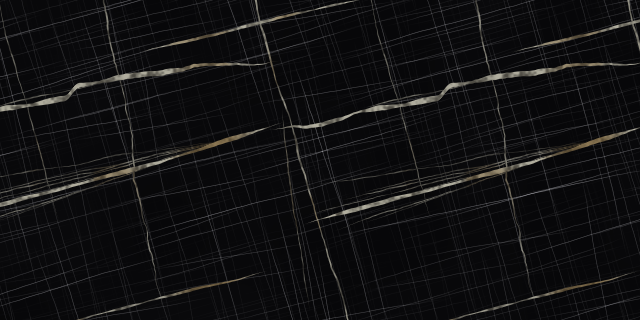
Write a WebGL 2 fragment shader that draws this texture.

```glsl
#version 300 es
precision highp float;
// Polished black marble: pale, partly golden veins run up to the right and are
// crossed by thin steep ones. Veins are noisy tapered strokes in a repeating
// slab; layers of random hairlines in both directions fill the dark ground.

uniform vec2 u_resolution;
out vec4 fragColor;

vec3 hash3(vec2 p) {
    vec3 q = fract(p.xyx * vec3(0.1031, 0.1030, 0.0973));
    q += dot(q, q.yxz + 33.33);
    return fract((q.xxy + q.yzz) * q.zyx);
}

float noise(vec2 p) {
    vec2 i = floor(p), f = fract(p);
    f = f * f * (3.0 - 2.0 * f);
    return mix(mix(hash3(i).x, hash3(i + vec2(1, 0)).x, f.x),
               mix(hash3(i + vec2(0, 1)).x, hash3(i + vec2(1, 1)).x, f.x), f.y);
}

// Share of a pixel covered by a line of the given half width
float stroke(float d, float halfWidth) {
    float scale = u_resolution.y;
    return clamp((d + halfWidth) * scale + 0.5, 0.0, 1.0)
         - clamp((d - halfWidth) * scale + 0.5, 0.0, 1.0);
}

// Wavering stroke from a to b with uneven width and tapered ends
float vein(vec2 p, vec2 a, vec2 b, float halfWidth, float wobble, float seed) {
    vec2 dir = normalize(b - a);
    float along = dot(p - a, dir);
    float t = along / length(b - a);
    float across = dot(p - a, vec2(-dir.y, dir.x));
    across += wobble * (noise(vec2(along * 7.0, seed)) + 0.4 * noise(vec2(along * 24.0, seed + 3.0))
            + 0.16 * noise(vec2(along * 80.0, seed + 5.0)) - 0.78);
    float taper = smoothstep(0.0, 0.16, t) * (1.0 - smoothstep(0.82, 1.0, t));
    float swell = 0.35 + 1.1 * noise(vec2(along * 14.0, seed + 7.0));
    return stroke(across, halfWidth * taper * swell);
}

// Random fading hairlines, roughly parallel to the direction of the angle
float hairs(vec2 p, float angle, float gap, float len, float seed) {
    float c = cos(angle), s = sin(angle);
    vec2 q = vec2(c * p.x + s * p.y, c * p.y - s * p.x);
    q.y += 0.006 * noise(vec2(q.x * 6.0, q.y * 3.0 + seed))
         + 0.0015 * noise(vec2(q.x * 40.0, q.y * 9.0 + seed));
    float sum = 0.0;
    for (int j = -1; j <= 1; j++) {
        float row = floor(q.y / gap) + float(j);
        float u = q.x / len + 7.0 * hash3(vec2(row, seed)).y;
        vec3 h = hash3(vec2(row + seed * 17.0, floor(u) + 41.0));
        float f = fract(u);
        float centre = (row + 0.5 + 0.8 * (h.x - 0.5) + (f - 0.5) * (h.y - 0.5)) * gap;
        float fade = smoothstep(0.0, 0.3, f) * (1.0 - smoothstep(0.6, 1.0, f));
        sum += stroke(q.y - centre, 0.0009) * fade * h.z * h.z;
    }
    return sum;
}

void main() {
    vec2 p = gl_FragCoord.xy / u_resolution.y;

    // Near-black ground with a faint cloud
    vec3 col = vec3(0.026, 0.026, 0.033) + 0.010 * noise(p * 4.0) * vec3(1.0, 1.0, 1.1);

    // Hairlines, each layer finer and turned a little
    float web = 0.0;
    for (int i = 0; i < 4; i++) {
        float k = float(i);
        float turn = 0.05 * sin(k * 2.4);
        float size = 1.0 / (1.0 + 0.45 * k);
        web += hairs(p, 0.25 + turn, 0.085 * size, 1.1 * size, 3.0 + k) * (1.0 - 0.16 * k);
        web += hairs(p, -1.31 + turn, 0.100 * size, 1.2 * size, 23.0 + k) * (1.0 - 0.16 * k);
    }
    col += vec3(0.41, 0.41, 0.42) * web * (0.5 + 0.8 * noise(p * 3.0 + 9.0));

    // The slab repeats sideways
    for (int k = -1; k <= 1; k++) {
        vec2 q = p - vec2(1.164 * float(k), 0.0);

        // Stone inside the veins: grey to cream, with gold patches and grain
        float grain = 0.6 * noise(q * 38.0) + 0.4 * noise(q * 110.0);
        vec3 stone = mix(vec3(0.30, 0.29, 0.26), vec3(0.69, 0.68, 0.62), smoothstep(0.15, 0.75, grain));
        float gold = smoothstep(0.50, 0.62, q.x) * (1.0 - smoothstep(0.70, 0.82, q.x))
                   * (1.0 - smoothstep(0.60, 0.66, q.y));
        gold = max(0.8 * gold, 0.5 * smoothstep(0.6, 0.8, noise(q * 9.0 + 4.0)));
        stone = mix(stone, vec3(0.47, 0.38, 0.23) * (0.6 + 0.6 * grain), gold);

        // Upper main vein with its step, and a filament above it
        float bend = 0.030 * smoothstep(0.20, 0.25, q.x) * (1.0 - smoothstep(0.55, 0.9, q.x))
                   - 0.016 * exp(-pow((q.x + 0.15) * 10.0, 2.0));
        float body = vein(q - vec2(0.0, bend), vec2(-0.33, 0.600), vec2(0.88, 0.808), 0.0075, 0.016, 1.3);
        body = max(body, 0.6 * vein(q, vec2(-0.03, 0.660), vec2(0.40, 0.762), 0.0018, 0.012, 5.7));

        // Lower main vein and the strands gathering towards its right end
        float sag = 0.012 * sin(3.1 * clamp((q.x + 0.16) / 1.02, 0.0, 1.0));
        body = max(body, vein(q + vec2(0.0, sag), vec2(-0.22, 0.300), vec2(0.90, 0.621), 0.0058, 0.007, 9.1));
        for (int i = 0; i < 7; i++) {
            vec3 h = hash3(vec2(float(i), 61.0));
            vec2 left = vec2(-0.28 + 0.25 * h.x, 0.275 + 0.024 * float(i));
            vec2 right = vec2(0.70 + 0.2 * h.y, 0.565 + 0.045 * h.y);
            body = max(body, (0.4 + 0.4 * h.z) * vein(q, left, right, 0.0016, 0.010, 70.0 + 3.3 * float(i)));
        }

        // Short veins near the top and bottom edges
        body = max(body, vein(q, vec2(0.43, 0.836), vec2(1.14, 1.005), 0.0040, 0.008, 13.7));
        body = max(body, 0.9 * vein(q, vec2(0.18, -0.015), vec2(0.84, 0.155), 0.0034, 0.007, 17.2));

        // Steep crossing veins
        body = max(body, 0.85 * vein(q, vec2(0.745, 1.16), vec2(1.13, -0.14), 0.0030, 0.014, 21.4));
        body = max(body, 0.75 * vein(q, vec2(0.300, 1.14), vec2(0.505, 0.03), 0.0022, 0.020, 25.8));
        body = max(body, 0.60 * vein(q, vec2(-0.05, 1.16), vec2(0.185, 0.30), 0.0018, 0.014, 29.3));
        body = max(body, 0.60 * vein(q, vec2(0.875, 0.67), vec2(0.970, 0.02), 0.0018, 0.014, 33.6));

        col = mix(col, stone, body);
    }
    fragColor = vec4(col, 1.0);
}
```
